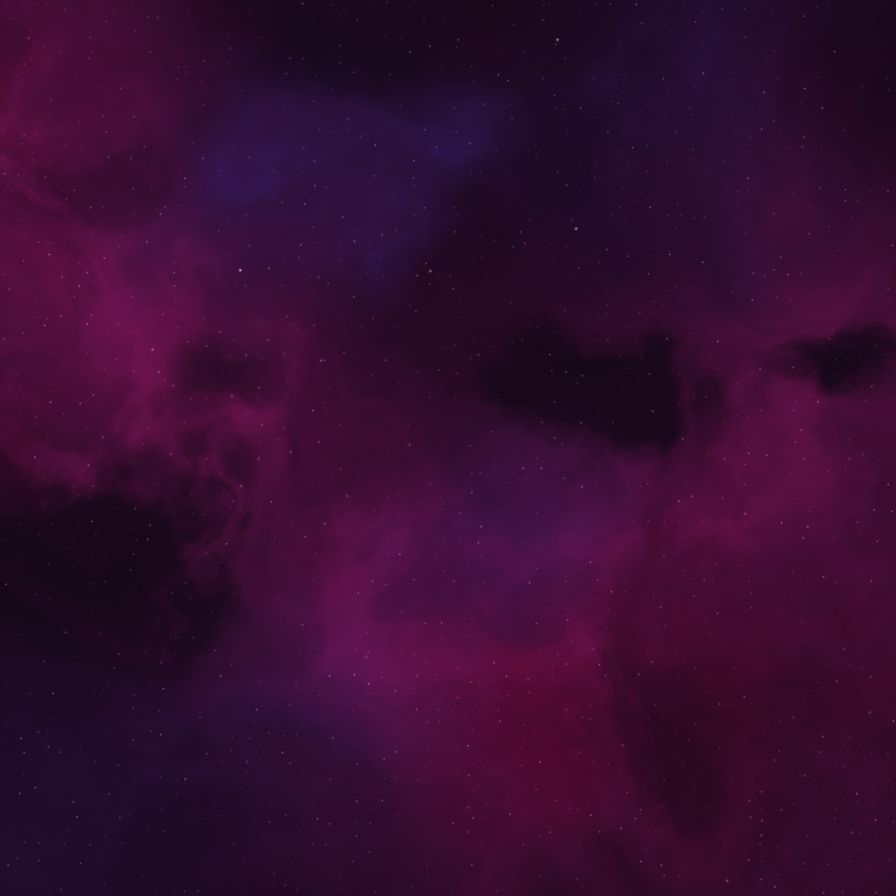
Give the GLSL for this texture, as a Shadertoy shader.

```glsl
// A dim magenta and violet nebula with dark dust clouds and a sprinkle of tiny stars.

const vec3 VOID_COLOR    = vec3(0.066, 0.026, 0.082);
const vec3 MAGENTA_COLOR = vec3(0.42, 0.072, 0.30);
const vec3 CRIMSON_COLOR = vec3(0.37, 0.025, 0.17);
const vec3 VIOLET_COLOR  = vec3(0.20, 0.095, 0.34);
const vec3 DUST_COLOR    = vec3(0.070, 0.028, 0.085);
const vec3 STAR_COLOR    = vec3(0.85, 0.75, 0.90);

const float AMBIENT_GLOW  = 0.10;
const float BAND_WIDTH    = 0.185;
const float WARP_SCALE    = 3.2;
const float WARP_AMOUNT   = 0.17;
const float CLOUD_SCALE   = 5.0;
const float CLOUD_CONTRAST = 0.75;
const float DUST_SCALE    = 9.0;
const float DUST_FLATNESS = 1.6;

// Soft masses: centre x, centre y, radius, strength
const vec4 GLOWS[4] = vec4[4](
    vec4(0.90, 0.22, 0.34, 0.40), vec4(0.04, 0.98, 0.20, 0.50),
    vec4(0.12, 0.66, 0.17, 0.45), vec4(0.55, 0.08, 0.20, 0.22));
const vec4 VEILS[7] = vec4[7](
    vec4(0.29, 0.79, 0.13, 0.65), vec4(0.47, 0.85, 0.09, 0.60),
    vec4(0.42, 0.72, 0.07, 0.50), vec4(0.76, 0.86, 0.17, 0.38),
    vec4(0.36, 0.20, 0.17, 0.35), vec4(0.56, 0.40, 0.11, 0.40),
    vec4(0.08, 0.05, 0.20, 0.28));
const vec4 DUSTS[7] = vec4[7](
    vec4(0.07, 0.40, 0.24, 0.85), vec4(0.67, 0.56, 0.14, 0.80),
    vec4(0.96, 0.60, 0.10, 0.90), vec4(0.22, 0.57, 0.08, 0.55),
    vec4(0.10, 0.81, 0.11, 0.45), vec4(0.72, 0.20, 0.13, 0.40),
    vec4(0.38, 0.94, 0.13, 0.50));

vec3 hash3(vec2 p) {
    vec3 q = fract(p.xyx * vec3(0.1031, 0.1030, 0.0973));
    q += dot(q, q.yxz + 33.33);
    return fract((q.xxy + q.yzz) * q.zyx);
}

// Gradient noise, centred on zero
float noise(vec2 p) {
    vec2 i = floor(p), f = p - i;
    vec2 u = f * f * f * (f * (f * 6.0 - 15.0) + 10.0);
    float corner[4];
    for (int k = 0; k < 4; k++) {
        vec2 o = vec2(k & 1, k >> 1);
        corner[k] = dot(hash3(i + o + 71.0).xy * 2.0 - 1.0, f - o);
    }
    return mix(mix(corner[0], corner[1], u.x), mix(corner[2], corner[3], u.x), u.y);
}

float fbm(vec2 p) {
    float sum = 0.0, amp = 0.8;
    for (int k = 0; k < 6; k++) {
        sum += amp * noise(p);
        p = mat2(1.6, 1.2, -1.2, 1.6) * p + 13.7;
        amp *= 0.5;
    }
    return sum;
}

float blob(vec2 p, vec4 mass) {
    vec2 d = (p - mass.xy) / mass.z;
    return exp(-dot(d, d));
}

float band(vec2 p, vec2 a, vec2 b) {
    vec2 ab = b - a;
    vec2 d = p - a - ab * clamp(dot(p - a, ab) / dot(ab, ab), 0.0, 1.0);
    return exp(-dot(d, d) / (BAND_WIDTH * BAND_WIDTH));
}

// One jittered star per chosen cell
float stars(vec2 p, float cells, float chance, float radius) {
    vec2 cell = floor(p * cells);
    vec3 rnd = hash3(cell + cells * 3.0);
    vec2 d = p - (cell + 0.15 + 0.7 * rnd.xy) / cells;
    float shine = hash3(cell + 211.0).x;
    return step(rnd.z, chance) * (0.2 + 0.8 * shine * shine * shine) * exp(-dot(d, d) / (radius * radius));
}

void mainImage(out vec4 fragColor, in vec2 fragCoord) {
    vec2 uv = fragCoord / iResolution.y;

    // Turbulent warp of the whole layout
    vec2 warp = vec2(fbm(uv * WARP_SCALE + 4.1), fbm(uv * WARP_SCALE + 27.3));
    vec2 p = uv + WARP_AMOUNT * warp;
    float cloud = fbm(p * CLOUD_SCALE + 1.5 * warp);
    float wisp = fbm(p * DUST_SCALE + 2.0 * warp + 50.0);

    // Glowing gas: two crossing bands and wide masses
    float gap = 1.0 - AMBIENT_GLOW;
    gap *= 1.0 - 0.66 * band(p, vec2(-0.02, 0.78), vec2(0.50, 0.29));
    gap *= 1.0 - 0.60 * band(p, vec2(0.56, 0.24), vec2(0.97, 0.66));
    for (int k = 0; k < 4; k++) gap *= 1.0 - GLOWS[k].w * blob(p, GLOWS[k]);
    float glow = clamp((1.0 - gap) * (1.0 + CLOUD_CONTRAST * cloud), 0.0, 1.0);
    float redness = smoothstep(-0.15, 0.5, fbm(uv * 2.6 + 80.0) + 0.3 * wisp);
    vec3 color = mix(VOID_COLOR, mix(MAGENTA_COLOR, CRIMSON_COLOR, 0.75 * redness), glow);

    // Violet veils
    for (int k = 0; k < 7; k++) {
        float veil = VEILS[k].w * blob(p, VEILS[k]) * (1.0 + 0.9 * wisp);
        color = mix(color, VIOLET_COLOR, clamp(veil, 0.0, 1.0));
    }

    // Ragged dust clouds
    for (int k = 0; k < 7; k++) {
        vec2 q = DUSTS[k].xy + (p - DUSTS[k].xy) * vec2(1.0, DUST_FLATNESS);
        float dust = smoothstep(0.22, 0.95, blob(q, DUSTS[k]) * (1.0 + 0.9 * wisp));
        color = mix(color, DUST_COLOR, DUSTS[k].w * dust);
    }

    // Faint and bright stars
    float light = 0.38 * stars(uv, 64.0, 0.36, 0.0010) + 0.9 * stars(uv, 9.0, 0.16, 0.0014);
    fragColor = vec4(color + STAR_COLOR * light, 1.0);
}
```
